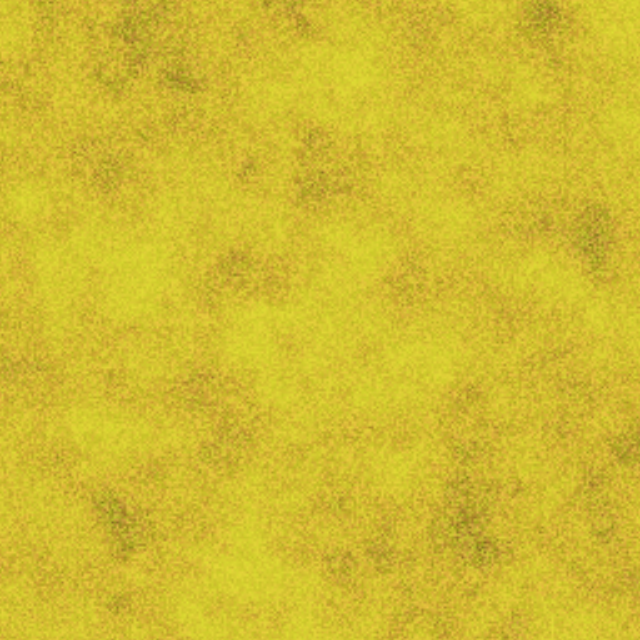
A Shadertoy shader for this texture:

```glsl
// Mottled mustard-yellow surface with soft ochre blotches and fine coloured grain.

#define BLOTCH_FREQ 8.0
#define BLOTCH_MEAN 0.34
#define BLOTCH_SPREAD 0.44
#define OCTAVE_GAIN 0.62
#define GRAIN_FREQ 256.0
#define GRAIN_LIGHT 0.045
#define GRAIN_DARK 0.13
#define HUE_GRAIN 0.065
#define SPECK_DEPTH 0.12
#define LIGHT_YELLOW vec3(0.845, 0.808, 0.190)
#define ORANGE_OCHRE vec3(0.825, 0.722, 0.192)
#define DARK_OLIVE vec3(0.710, 0.625, 0.180)

vec3 hash3(vec2 cell) {
    vec3 q = fract(cell.xyx * vec3(0.1031, 0.1030, 0.0973));
    q += dot(q, q.yxz + 33.33);
    return fract((q.xxy + q.yzz) * q.zyx);
}

// Cellular noise: one soft spot of random sign and strength per cell.
float spotNoise(vec2 p) {
    vec2 cell = floor(p);
    float sum = 0.0;
    for (int y = -1; y <= 1; y++) {
        for (int x = -1; x <= 1; x++) {
            vec2 neighbour = cell + vec2(x, y);
            vec3 rnd = hash3(neighbour);
            vec2 toSpot = neighbour + rnd.xy - p;
            float falloff = max(1.0 - dot(toSpot, toSpot), 0.0);
            sum += (2.0 * rnd.z - 1.0) * falloff * falloff * falloff;
        }
    }
    return sum;
}

// Layered spots, turned between octaves to hide the cell grid.
float blotches(vec2 p) {
    const mat2 turn = mat2(0.8, 0.6, -0.6, 0.8);
    float sum = 0.0, gain = 1.0;
    for (int i = 0; i < 4; i++) {
        sum += gain * spotNoise(p);
        p = turn * p * 2.03 + 17.3;
        gain *= OCTAVE_GAIN;
    }
    return sum;
}

// Random values per grain: x brightness, y hue, z rare dark speck.
vec3 grainValue(vec2 cell) {
    vec3 rnd = hash3(cell + 211.0);
    return vec3(2.0 * rnd.xy - 1.0, pow(rnd.z, 8.0));
}

vec3 grain(vec2 p) {
    vec2 cell = floor(p), f = fract(p);
    vec3 low = mix(grainValue(cell), grainValue(cell + vec2(1, 0)), f.x);
    vec3 high = mix(grainValue(cell + vec2(0, 1)), grainValue(cell + vec2(1, 1)), f.x);
    return mix(low, high, f.y);
}

void mainImage(out vec4 fragColor, in vec2 fragCoord) {
    vec2 uv = fragCoord / iResolution.y;

    // Broad tone, from clear yellow through ochre to olive
    float shade = BLOTCH_MEAN + BLOTCH_SPREAD * blotches(uv * BLOTCH_FREQ + 40.0);
    shade = clamp(shade, 0.0, 1.0);
    vec3 color = mix(LIGHT_YELLOW, ORANGE_OCHRE, min(shade * 2.0, 1.0));
    color = mix(color, DARK_OLIVE, max(shade * 2.0 - 1.0, 0.0));

    // Fine grain, stronger in the darker blotches
    vec3 g = grain(uv * GRAIN_FREQ);
    float strength = mix(GRAIN_LIGHT, GRAIN_DARK, shade);
    color += strength * g.x * vec3(0.9, 0.9, 0.5);
    color += HUE_GRAIN * (0.4 + shade) * g.y * vec3(0.5, -0.7, 0.5);
    color -= SPECK_DEPTH * (0.3 + shade) * g.z * vec3(1.0, 0.9, 0.2);

    fragColor = vec4(clamp(color, 0.0, 1.0), 1.0);
}
```
